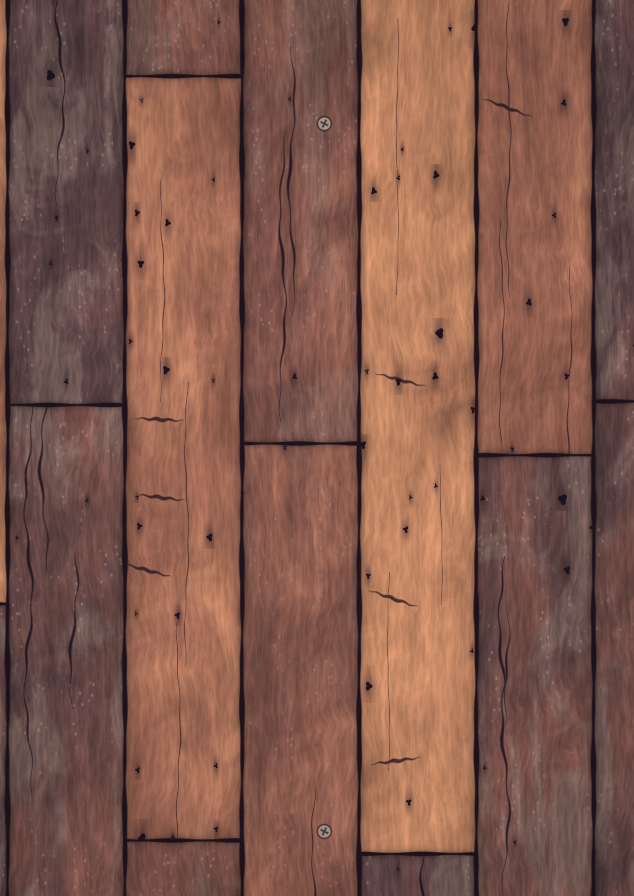
Give the GLSL for this texture, as a WebGL 2 fragment shader.

```glsl
#version 300 es
precision highp float;
// Weathered upright hardwood boards with dark gaps, nail holes, cracks and two screws.
#define BOARD_WIDTH 0.1308
#define FIRST_GAP 0.0085
#define GAP_HALF 0.0021
#define GRAIN_SCALE vec2(270.0, 42.0)
#define GRAIN_CONTRAST 0.30
#define BLOTCH_CONTRAST 0.17
#define WEATHERING 0.85
#define HOLE_CELL 0.043
#define CRACK_WIDTH 0.0017
#define VIGNETTE 0.16

uniform vec2 u_resolution;
out vec4 fragColor;

const vec3 GAP_COLOR = vec3(0.11, 0.07, 0.11);
const vec3 GREY_WOOD = vec3(0.47, 0.38, 0.36);

// Height of the butt joint in each column, and the tone above and below it.
const float JOINT[7] = float[7](0.326, 0.548, 0.062, 0.505, 0.047, 0.492, 0.552);
const float TONE_UP[7] = float[7](0.80, 0.06, 0.74, 0.40, 1.00, 0.68, 0.04);
const float TONE_LOW[7] = float[7](0.08, 0.18, 0.35, 0.52, 0.08, 0.22, 0.18);

vec2 hash2(vec2 p) {
    vec3 q = fract(p.xyx * vec3(0.1031, 0.1030, 0.0973));
    q += dot(q, q.yzx + 33.33);
    return fract((q.xx + q.yz) * q.zy);
}

// Distance to the nearest scattered point.
float cellular(vec2 p) {
    vec2 id = floor(p), f = fract(p);
    float nearest = 2.0;
    for (int y = -1; y <= 1; y++)
        for (int x = -1; x <= 1; x++) {
            vec2 o = vec2(x, y);
            vec2 v = o + hash2(id + o + 71.0) - f;
            nearest = min(nearest, dot(v, v));
        }
    return sqrt(nearest);
}

// Layered, warped sines, roughly -1 to 1.
float blotch(vec2 p) {
    float sum = 0.0, amp = 0.6;
    for (int i = 0; i < 5; i++) {
        p = mat2(0.8, 0.6, -0.6, 0.8) * p;
        p += 0.7 * sin(p.yx * 1.3 + float(i) * 1.7);
        sum += amp * sin(p.x) * sin(p.y + 1.0);
        p *= 1.85;
        amp *= 0.62;
    }
    return sum;
}

vec3 woodColor(float tone) {
    vec3 c = mix(vec3(0.35, 0.26, 0.27), vec3(0.47, 0.31, 0.28), smoothstep(0.0, 0.33, tone));
    c = mix(c, vec3(0.60, 0.39, 0.32), smoothstep(0.33, 0.67, tone));
    return mix(c, vec3(0.74, 0.51, 0.38), smoothstep(0.67, 1.0, tone));
}

// Ragged nail holes, one at most per cell, with a stain along the grain.
float nailHoles(vec2 p, float density, float px) {
    vec2 id = floor(p / HOLE_CELL);
    vec2 h = hash2(id + 13.0), size = hash2(id + 47.0);
    vec2 v = p - (id + 0.25 + 0.5 * hash2(id + 29.0)) * HOLE_CELL;
    float r = mix(0.0013, 0.0046, size.x * size.x);
    float d = length(v * vec2(1.0, 0.75)) + 0.0008 * sin(atan(v.y, v.x) * 3.0 + size.y * 6.0);
    float stain = 0.4 * exp(-dot(v * vec2(1.0, 0.35), v * vec2(1.0, 0.35)) / (r * r * 3.0));
    return step(h.x, density) * max(1.0 - smoothstep(r - px, r + px, d), stain);
}

void main() {
    vec2 p = gl_FragCoord.xy / u_resolution.y;
    float px = 1.0 / u_resolution.y;

    // Board layout
    float col = clamp(floor((p.x - FIRST_GAP) / BOARD_WIDTH) + 1.0, 0.0, 6.0);
    int c = int(col);
    float len = 0.853 + 0.15 * step(2.5, col);
    float row = floor((p.y - JOINT[c]) / len);
    vec2 board = vec2(col, row) * 7.0 + 40.0;
    vec2 size = vec2(BOARD_WIDTH, len);
    vec2 q = p - vec2(FIRST_GAP + (col - 1.0) * BOARD_WIDTH, JOINT[c] + row * len);
    float tone = row == 0.0 ? TONE_UP[c] : TONE_LOW[c];
    float light = smoothstep(0.3, 0.9, tone);
    vec2 g = p + hash2(board) * 5.0;

    // Wood colour, broad figure and weathered grey patches
    float broad = blotch(g * vec2(24.0, 9.0));
    float fine = blotch(g * vec2(85.0, 28.0) + 4.0);
    vec3 color = woodColor(clamp(tone + 0.16 * broad, 0.0, 1.0));
    float worn = smoothstep(-0.15, 0.55, blotch(g * vec2(30.0, 12.0) + 9.0) + 0.25 * fine);
    color = mix(color, GREY_WOOD, worn * WEATHERING * (1.0 - smoothstep(0.1, 0.65, tone)));
    color *= 1.0 + BLOTCH_CONTRAST * (0.55 * broad + 0.6 * fine);

    // Fibres and short dark pores
    vec2 bent = g + vec2(0.006 * sin(g.y * 13.0 + 2.0 * broad), 0.0);
    float fibre = cellular(bent * GRAIN_SCALE);
    float streak = cellular(bent * GRAIN_SCALE * vec2(0.45, 0.2) + 17.0);
    color *= 1.0 + GRAIN_CONTRAST * (1.0 - 0.35 * light) * (0.7 * (fibre - 0.47) + 0.6 * (streak - 0.47));
    float scuff = smoothstep(0.2, 0.05, cellular(g * vec2(95.0, 70.0))) * smoothstep(0.0, 0.6, fine);
    color = mix(color, vec3(0.66, 0.56, 0.52), 0.5 * scuff * (1.0 - light));

    // Long cracks and short slanting gashes
    float dark = 0.0;
    for (int k = 0; k < 3; k++) {
        vec2 h = hash2(board + float(k) * 3.1), e = hash2(board + float(k) * 5.3 + 90.0);
        float along = (q.y - h.y * len) / mix(0.06, 0.24, e.x);
        float path = size.x * mix(0.12, 0.88, h.x) + (0.0035 * sin(q.y * 31.0 + e.y * 6.0)
            + 0.0012 * sin(q.y * 127.0)) * (1.3 - tone);
        float w = CRACK_WIDTH * (1.0 - along * along) * (1.05 - light) * (0.65 + 0.35 * sin(q.y * 67.0));
        dark = max(dark, smoothstep(px, -px, abs(q.x - path) - w) * step(abs(along), 1.0) * 0.85);
        vec2 v = q - vec2(size.x * mix(0.12, 0.4, e.y), len * e.x);
        float slope = (h.x - 0.6) * 0.8;
        float reach = abs(v.x) / 0.028;
        float gash = abs(v.y - slope * v.x + 0.0008 * sin(v.x * 420.0)) - 0.0024 * (1.0 - reach);
        dark = max(dark, 0.75 * smoothstep(px, -px, gash) * step(reach, 1.0) * step(0.6, tone));
    }
    dark = max(dark, nailHoles(p, mix(0.07, 0.25, light), px));

    // Uneven board edges and gaps
    vec2 side = min(q, size - q);
    side += 0.0007 * vec2(sin(p.y * 41.0 + col) + 0.6 * sin(p.y * 113.0), sin(p.x * 90.0));
    float edge = min(side.x, side.y * 1.2);
    color *= 1.0 - 0.28 * exp(-max(edge - GAP_HALF, 0.0) / 0.004);
    dark = max(dark, 1.0 - smoothstep(GAP_HALF - px, GAP_HALF + px, edge));
    color = mix(color, GAP_COLOR, dark);

    // Cross-head screws
    for (int k = 0; k < 2; k++) {
        vec2 v = p - vec2(0.362, 0.072 + 0.79 * float(k));
        float d = length(v);
        vec2 a = abs(mat2(0.9, 0.44, -0.44, 0.9) * v);
        float slot = smoothstep(px, -px, max(min(a.x, a.y) - 0.0009, max(a.x, a.y) - 0.0045));
        color = mix(color, GAP_COLOR, 0.7 * smoothstep(px, -px, d - 0.0085));
        color = mix(color, mix(vec3(0.64, 0.57, 0.52), GAP_COLOR, 0.8 * slot), smoothstep(px, -px, d - 0.007));
    }

    vec2 m = gl_FragCoord.xy / u_resolution - 0.5;
    color *= 1.04 - VIGNETTE * dot(m, m) * 1.6;
    fragColor = vec4(clamp(color, 0.0, 1.0), 1.0);
}
```
